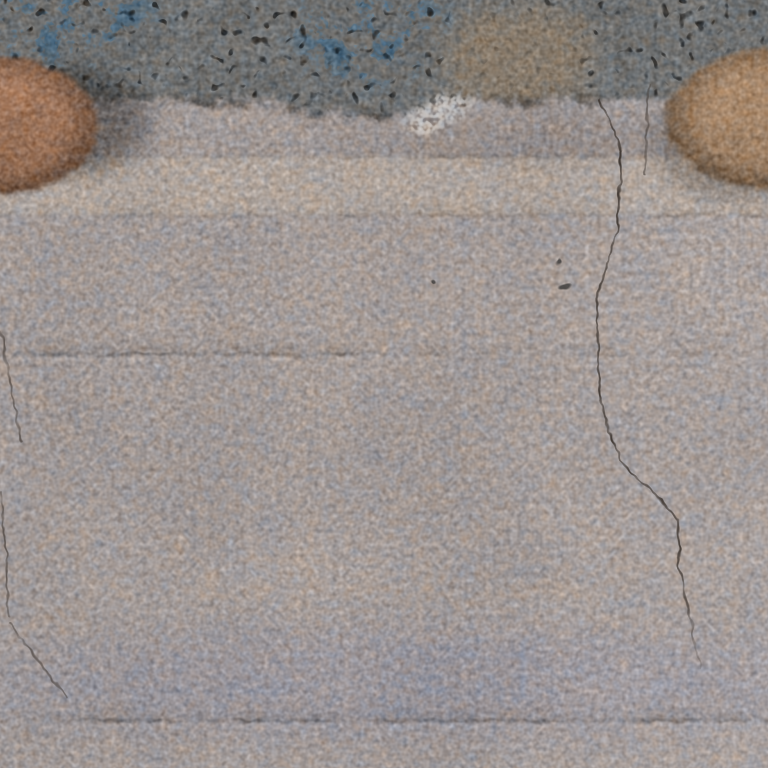
This texture is drawn by a WebGL 1 fragment shader. Its source:

```glsl
precision highp float;
uniform vec2 u_resolution;

vec2 gradientAt(vec2 cell) {
  vec2 h = vec2(dot(cell, vec2(127.1, 311.7)), dot(cell, vec2(269.5, 183.3)));
  return 2.0 * fract(sin(h) * 43758.55) - 1.0;
}
float gradientNoise(vec2 p) {
  vec2 i = floor(p), f = fract(p), e = vec2(1.0, 0.0);
  vec2 u = f * f * (3.0 - 2.0 * f);
  float low = mix(dot(gradientAt(i), f), dot(gradientAt(i + e), f - e), u.x);
  float high = mix(dot(gradientAt(i + e.yx), f - e.yx), dot(gradientAt(i + 1.0), f - 1.0), u.x);
  return mix(low, high, u.y);
}
float fbm(vec2 p) {
  float sum = 0.0, amp = 1.0;
  for (int i = 0; i < 4; i++) {
    sum += amp * gradientNoise(p);
    p = p * 2.03 + 17.3;
    amp *= 0.6;
  }
  return sum;
}
float segment(vec2 p, vec2 a, vec2 b) {
  vec2 d = b - a;
  return length(p - a - d * clamp(dot(p - a, d) / dot(d, d), 0.0, 1.0));
}
float blob(vec2 p, vec2 center, vec2 radii, float edge) {
  return 1.0 - smoothstep(1.0 - edge, 1.0 + edge, length((p - center) / radii));
}
float spanX(float x, float a, float b, float soft) {
  return smoothstep(a - soft, a + soft, x) * (1.0 - smoothstep(b - soft, b + soft, x));
}
// Soft shaded groove with a pale lip below it
vec3 seam(vec3 color, float d, float strength) {
  color *= 1.0 - strength * (exp(-d * d * 120000.0) + 0.4 * exp(-abs(d - 0.006) * 120.0));
  return color + 0.2 * strength * exp(-pow((d + 0.006) * 250.0, 2.0));
}
float mainCrack(vec2 p) {
  float d = segment(p, vec2(0.781, 0.870), vec2(0.810, 0.805));
  d = min(d, segment(p, vec2(0.810, 0.805), vec2(0.805, 0.707)));
  d = min(d, segment(p, vec2(0.805, 0.707), vec2(0.777, 0.610)));
  d = min(d, segment(p, vec2(0.777, 0.610), vec2(0.781, 0.479)));
  d = min(d, segment(p, vec2(0.781, 0.479), vec2(0.807, 0.401)));
  d = min(d, segment(p, vec2(0.807, 0.401), vec2(0.883, 0.325)));
  d = min(d, segment(p, vec2(0.883, 0.325), vec2(0.885, 0.258)));
  return min(d, segment(p, vec2(0.885, 0.258), vec2(0.912, 0.130)));
}
float sideCracks(vec2 p) {
  float d = segment(p, vec2(0.844, 0.890), vec2(0.840, 0.772));
  d = min(d, segment(p, vec2(0.000, 0.570), vec2(0.028, 0.425)));
  d = min(d, segment(p, vec2(0.002, 0.360), vec2(0.012, 0.200)));
  return min(d, segment(p, vec2(0.012, 0.190), vec2(0.086, 0.092)));
}
vec3 pebble(vec3 color, vec2 p, vec2 center, vec2 radii, vec3 tint, float rough) {
  float r = length((p - center) / radii) + 0.07 * rough;
  float light = 0.98 + 0.9 * (p.y - center.y) - 0.25 * smoothstep(0.6, 1.0, r) + 0.1 * rough;
  return mix(color, tint * light, 1.0 - smoothstep(0.93, 1.05, r));
}

void main() {
  vec2 p = gl_FragCoord.xy / u_resolution;
  float cloud = fbm(p * 6.0), mottle = fbm(p * 24.0 + 31.0);
  float grain = gradientNoise(p * 125.0) + 0.9 * gradientNoise(p * 215.0 + 9.0);
  float hue = gradientNoise(p * 105.0 + 53.0) + 0.5 * gradientNoise(p * 45.0 + 71.0);
  vec2 wobble = vec2(gradientNoise(p * 55.0), gradientNoise(p * 55.0 + 8.0));
  wobble += 0.6 * vec2(gradientNoise(p * 120.0 + 3.0), gradientNoise(p * 120.0 + 6.0));
  vec2 warped = p + 0.005 * wobble;

  // Plaster ledges
  vec3 color = vec3(0.632, 0.600, 0.590) + 0.03 * cloud + 0.025 * smoothstep(0.55, 1.0, p.x);
  color += vec3(0.035, 0.01, -0.02) * clamp(mottle + 0.3 * cloud, -0.7, 0.7);
  color += vec3(-0.03, -0.015, 0.015) * blob(p, vec2(0.55, 0.11), vec2(0.55, 0.07), 0.6);
  color += vec3(0.05, 0.04, 0.02) * spanX(p.y, 0.720, 0.796, 0.004);
  color -= 0.05 * blob(p, vec2(0.68, 0.82), vec2(0.20, 0.035), 0.5);
  float broken = smoothstep(-0.5, 0.4, gradientNoise(p * vec2(14.0, 3.0)) + 0.5 * mottle);
  color = seam(color, warped.y - 0.796, 0.12 * broken * spanX(p.x, 0.18, 0.82, 0.04));
  color = seam(color, warped.y - 0.720, 0.12 * broken);
  color = seam(color, warped.y - 0.539, (0.19 - 0.1 * smoothstep(0.4, 0.65, p.x)) * broken);
  color = seam(color, warped.y - 0.062, 0.22 * broken);

  // Weathered painted strip
  float rim = 0.870 - 0.018 * blob(p, vec2(0.47, 0.86), vec2(0.09, 0.1), 0.5);
  float above = warped.y - rim + 0.012 * mottle;
  vec3 paint = vec3(0.44, 0.445, 0.445) + 0.07 * mottle;
  float blueArea = max(blob(p, vec2(0.08, 0.99), vec2(0.12, 0.075), 0.4),
    blob(p, vec2(0.48, 0.965), vec2(0.095, 0.075), 0.4));
  paint = mix(paint, vec3(0.27, 0.39, 0.48), 0.85 * blueArea * smoothstep(0.0, 0.3, mottle + 0.3 * grain));
  float tanArea = blob(p + 0.025 * mottle, vec2(0.675, 0.925), vec2(0.095, 0.065), 0.4);
  paint = mix(paint, vec3(0.55, 0.49, 0.42), 0.8 * tanArea);
  float pits = smoothstep(0.18, 0.45, gradientNoise(warped * 85.0 + 5.0) + 0.25 * mottle);
  paint *= 1.0 - 0.55 * pits * (1.0 - 0.7 * tanArea);
  color = mix(color, paint, smoothstep(-0.008, 0.008, above));
  float rimShade = exp(-pow(above * 130.0, 2.0)) * spanX(p.x, 0.14, 0.80, 0.04);
  color *= 1.0 - 0.4 * rimShade * smoothstep(-0.3, 0.5, mottle);

  // Pale chip and pebbles with their shade
  vec2 tilted = vec2(p.x, p.y - 0.35 * (p.x - 0.57)) + 0.012 * mottle;
  float chip = blob(tilted, vec2(0.57, 0.853), vec2(0.045, 0.021), 0.4);
  color = mix(color, vec3(0.76, 0.75, 0.74), 0.75 * chip * smoothstep(-0.5, 0.2, grain));
  color *= 1.0 - 0.34 * blob(p, vec2(0.085, 0.842), vec2(0.105, 0.070), 0.35);
  color *= 1.0 - 0.22 * blob(p, vec2(0.96, 0.815), vec2(0.11, 0.075), 0.3);
  color = pebble(color, p, vec2(-0.005, 0.837), vec2(0.133, 0.091), vec3(0.62, 0.46, 0.36), mottle);
  color = pebble(color, p, vec2(1.005, 0.845), vec2(0.138, 0.093), vec3(0.65, 0.53, 0.42), mottle);

  // Mineral grain
  color += 0.135 * grain + vec3(0.05, 0.0, -0.05) * hue;

  // Cracks and isolated pits
  float wear = clamp(0.75 + 0.9 * gradientNoise(p * 50.0 + 4.0), 0.2, 1.0);
  float crack = 1.0 - smoothstep(0.0003, 0.0012 + 0.0016 * wear, mainCrack(warped));
  float hairline = 1.0 - smoothstep(0.0002, 0.0024, sideCracks(warped));
  color = mix(color, vec3(0.26, 0.23, 0.21), wear * max(crack * smoothstep(0.05, 0.3, p.y), 0.65 * hairline));
  float spots = max(blob(warped, vec2(0.735, 0.627), vec2(0.007, 0.004), 0.4),
    blob(warped, vec2(0.728, 0.659), vec2(0.004), 0.5));
  spots = max(spots, blob(warped, vec2(0.564, 0.633), vec2(0.003), 0.5));
  color = mix(color, vec3(0.2), 0.75 * spots);
  gl_FragColor = vec4(clamp(color, 0.0, 1.0), 1.0);
}
```
